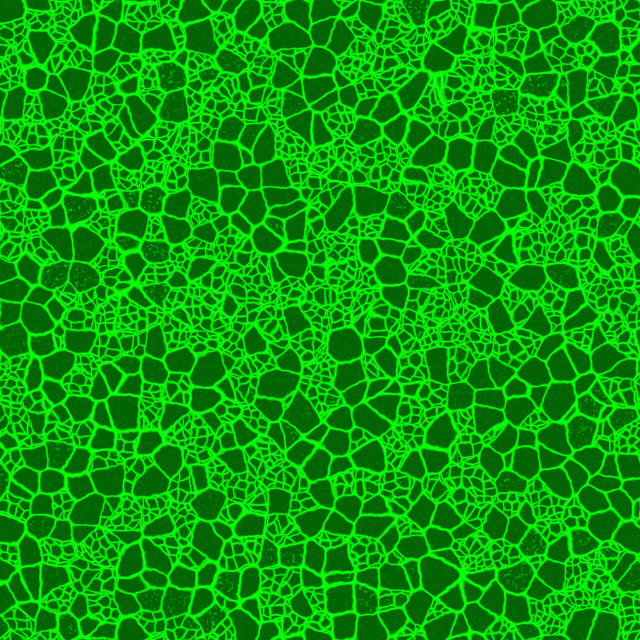
Reproduce this texture procedurally as a Shadertoy shader.

```glsl
const vec3 GRAIN_DARK = vec3(0.01, 0.388, 0.01);
const vec3 GAP_BRIGHT = vec3(0.045, 0.99, 0.045);
const float COARSE_SCALE = 27.0;
const float SOFTNESS = 0.0019;

struct Grain {
    float edge;  // rounded distance to the cell border, in canvas units
    vec2 id;
};

vec2 hash2(vec2 p, float seed) {
    vec3 q = fract(p.xyx * vec3(0.1031, 0.1030, 0.0973) + seed * 0.137);
    q += dot(q, q.yzx + 33.33);
    return fract((q.xx + q.yz) * q.zy);
}

float cornerSlope(vec2 cell, vec2 offset, vec2 f) {
    float angle = 6.28318 * hash2(cell + offset, 7.0).x;
    return dot(vec2(cos(angle), sin(angle)), f - offset);
}

float gradientNoise(vec2 p) {
    vec2 i = floor(p), f = p - i;
    vec2 u = f * f * f * (f * (f * 6.0 - 15.0) + 10.0);
    float low = mix(cornerSlope(i, vec2(0, 0), f), cornerSlope(i, vec2(1, 0), f), u.x);
    float high = mix(cornerSlope(i, vec2(0, 1), f), cornerSlope(i, vec2(1, 1), f), u.x);
    return mix(low, high, u.y);
}

vec2 noise2(vec2 p) {
    return vec2(gradientNoise(p), gradientNoise(p + vec2(41.3, 17.9)));
}

// Site position in xy, size weight in z
vec3 grainSite(vec2 cell, float seed, float weight) {
    vec2 jitter = hash2(cell, seed);
    float size = hash2(cell, seed + 3.0).x;
    return vec3(cell + 0.5 + 0.9 * (jitter - 0.5), weight * size);
}

float power(vec2 p, vec3 site) {
    vec2 d = p - site.xy;
    return dot(d, d) - site.z;
}

// Weighted Voronoi cells with rounded corners
Grain packGrains(vec2 uv, float scale, float seed, float weight, float rounding) {
    vec2 p = uv * scale, base = floor(p), id = base;
    vec3 nearest = vec3(0.0);
    float best = 1e3;
    for (int y = -2; y <= 2; y++)
    for (int x = -2; x <= 2; x++) {
        vec2 cell = base + vec2(x, y);
        vec3 site = grainSite(cell, seed, weight);
        float value = power(p, site);
        if (value < best) {
            best = value;
            nearest = site;
            id = cell;
        }
    }
    float total = 1e-12;
    for (int y = -2; y <= 2; y++)
    for (int x = -2; x <= 2; x++) {
        vec2 cell = base + vec2(x, y);
        if (cell == id) continue;
        vec3 site = grainSite(cell, seed, weight);
        float gap = max(distance(site.xy, nearest.xy), 0.01);
        total += exp(-(power(p, site) - best) / (2.0 * gap * rounding));
    }
    return Grain(-rounding * log(total) / scale, id);
}

float solid(float edge, float gap) {
    return smoothstep(-SOFTNESS, SOFTNESS, edge - gap);
}

// Worn, speckled patches on some grains
float speckle(vec2 uv, float wear) {
    float grit = gradientNoise(uv * 230.0) + 0.6 * gradientNoise(uv * 95.0);
    return smoothstep(0.0, 0.75, grit) * mix(0.1, 0.65, wear);
}

void mainImage(out vec4 fragColor, in vec2 fragCoord) {
    vec2 uv = fragCoord / min(iResolution.x, iResolution.y);

    // Uneven stretching and chipped outlines
    vec2 warped = uv + 0.010 * noise2(uv * 21.0) + 0.0022 * noise2(uv * 105.0);

    // Large stones
    Grain stone = packGrains(warped, COARSE_SCALE, 1.0, 0.4, 0.04);
    vec2 traits = hash2(stone.id, 11.0);
    float gap = mix(0.0014, 0.0034, traits.y * traits.y);
    float mask = solid(stone.edge, gap);
    vec2 wearId = stone.id;

    // Some stones are broken into smaller gravel, more often in patches
    float crushed = 0.46 + 0.45 * gradientNoise(stone.id / COARSE_SCALE * 7.0);
    if (traits.x < crushed) {
        float scale = mix(46.0, 82.0, traits.y);
        Grain chip = packGrains(warped, scale, 2.0 + 9.0 * traits.x, 0.3, 0.04);
        float chipGap = mix(0.0011, 0.0021, hash2(chip.id, 5.0).x);
        mask = solid(min(chip.edge, stone.edge), chipGap);
        wearId = chip.id + 57.0;
    }

    // Surface and colour
    float wear = smoothstep(0.78, 1.0, hash2(wearId, 19.0).y);
    float brightness = mix(1.0, speckle(uv, wear), mask);
    fragColor = vec4(mix(GRAIN_DARK, GAP_BRIGHT, brightness), 1.0);
}
```
